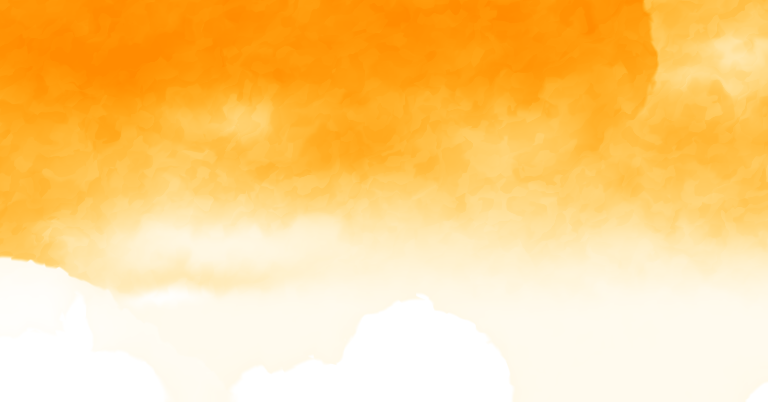
This background is drawn by a Shadertoy shader. Its source:

```glsl
// An orange watercolour wash fading downward into torn white paper.
// A pigment density is built from a gradient, soft blooms and cut edges,
// mottled with smooth cellular noise, then mapped to a colour.

vec3 hash3(vec2 cell) {
    vec3 q = vec3(dot(cell, vec2(127.1, 311.7)),
                  dot(cell, vec2(269.5, 183.3)),
                  dot(cell, vec2(419.2, 371.9)));
    return fract(sin(q) * 4375.85);
}

// Blended cell values, centred on zero; sharpness sets how flat flakes look.
float flakes(vec2 p, float sharpness) {
    vec2 base = floor(p);
    vec2 local = fract(p);
    float sum = 0.0;
    float total = 0.0;
    for (int j = -1; j <= 1; j++) {
        for (int i = -1; i <= 1; i++) {
            vec2 offset = vec2(float(i), float(j));
            vec3 rnd = hash3(base + offset);
            vec2 d = offset + rnd.xy - local;
            float weight = exp(-sharpness * dot(d, d));
            sum += weight * rnd.z;
            total += weight;
        }
    }
    return sum / total - 0.5;
}

// Soft elliptical spot of pigment.
float bloom(vec2 p, vec2 centre, vec2 radius) {
    vec2 q = (p - centre) / radius;
    return exp(-dot(q, q));
}

// Approximate signed distance to an ellipse.
float ellipse(vec2 p, vec2 centre, vec2 radius) {
    return (length((p - centre) / radius) - 1.0) * min(radius.x, radius.y);
}

// Ragged displacement used for torn edges.
vec2 tear(vec2 p) {
    vec2 coarse = vec2(flakes(p * 11.0, 9.0), flakes(p * 11.0 + 37.0, 9.0));
    vec2 fine = vec2(flakes(p * 34.0, 12.0), flakes(p * 34.0 + 71.0, 12.0));
    return 0.045 * coarse + 0.018 * fine;
}

// Broad distribution of colour.
float washDensity(vec2 p) {
    float d = 0.04 + 0.84 * smoothstep(0.2, 0.95, p.y);
    // Deep pools
    d += 0.13 * bloom(p, vec2(0.30, 0.84), vec2(0.20, 0.15));
    d += 0.10 * bloom(p, vec2(1.21, 0.97), vec2(0.15, 0.09));
    d += 0.33 * bloom(p, vec2(0.00, 0.43), vec2(0.22, 0.16));
    d += 0.12 * bloom(p, vec2(0.90, 0.63), vec2(0.13, 0.08));
    d += 0.10 * bloom(p, vec2(0.47, 0.31), vec2(0.25, 0.035));
    d += 0.10 * bloom(p, vec2(1.49, 0.67), vec2(0.06, 0.08));
    d += 0.11 * bloom(p, vec2(1.565, 0.54), vec2(0.03, 0.04));
    d += 0.08 * bloom(p, vec2(1.83, 0.49), vec2(0.20, 0.09));
    // Lifted, pale areas
    d -= 0.32 * bloom(p, vec2(0.58, 0.71), vec2(0.17, 0.055));
    d -= 0.12 * bloom(p, vec2(0.55, 0.41), vec2(0.38, 0.065));
    d -= 0.06 * bloom(p, vec2(0.41, 0.26), vec2(0.10, 0.022));
    d -= 0.15 * bloom(p, vec2(1.30, 0.68), vec2(0.25, 0.10));
    d -= 0.15 * bloom(p, vec2(1.66, 0.83), vec2(0.20, 0.14));
    return d;
}

// Pale corner with a torn left side and a soft lower side.
float paleCorner(vec2 p, vec2 torn) {
    float side = 1.64 - 2.0 * (torn.y - 0.87) * (torn.y - 0.87);
    float mask = smoothstep(-0.008, 0.008, torn.x - side)
               * smoothstep(0.64, 0.84, torn.y);
    float streaks = bloom(torn, vec2(1.83, 0.88), vec2(0.09, 0.03))
                  + 0.6 * bloom(torn, vec2(1.73, 0.80), vec2(0.08, 0.03));
    float drift = 0.12 * smoothstep(1.68, 1.9, p.x);
    return mask * (0.30 + drift + 0.18 * streaks);
}

// Signed distance to the bare paper, negative inside.
float paper(vec2 p) {
    float d = ellipse(p, vec2(0.0, 0.0), vec2(0.43, 0.17));
    d = min(d, ellipse(p, vec2(0.19, 0.19), vec2(0.03, 0.065)));
    d = min(d, ellipse(p, vec2(1.04, 0.0), vec2(0.24, 0.245)));
    d = min(d, ellipse(p, vec2(0.85, 0.0), vec2(0.28, 0.11)));
    return min(d, ellipse(p, vec2(1.92, 0.0), vec2(0.08, 0.06)));
}

vec3 pigment(float d) {
    return vec3(1.0, 1.0 - 0.47 * d, pow(1.0 - d, 1.7));
}

void mainImage(out vec4 fragColor, in vec2 fragCoord) {
    vec2 p = fragCoord / iResolution.y;
    vec2 torn = p + tear(p);
    float density = washDensity(mix(p, torn, 0.7)) - paleCorner(p, torn);

    // Clouds, brush dabs and fine flakes
    float mottle = 0.10 * flakes(p * vec2(5.0, 8.0), 6.0)
                 + 0.09 * flakes(torn * vec2(13.0, 18.0), 10.0)
                 + 0.08 * flakes(torn * mat2(0.8, 0.6, -0.6, 0.8) * vec2(30.0, 48.0), 18.0);
    density += mottle * smoothstep(0.0, 0.5, density);

    // Lower left boundary of the strong wash
    float rim = 0.345 - 1.05 * torn.x * torn.x;
    float below = 1.0 - smoothstep(-0.006, 0.006, torn.y - rim);
    density *= mix(1.0, mix(0.09, 0.7, smoothstep(0.1, 0.4, p.x)), below);

    // Bare paper with a faint dried edge
    float edge = paper(torn);
    density += 0.015 * exp(-max(edge, 0.0) / 0.02);
    density *= smoothstep(-0.005, 0.005, edge);

    fragColor = vec4(pigment(clamp(density, 0.0, 0.97)), 1.0);
}
```
